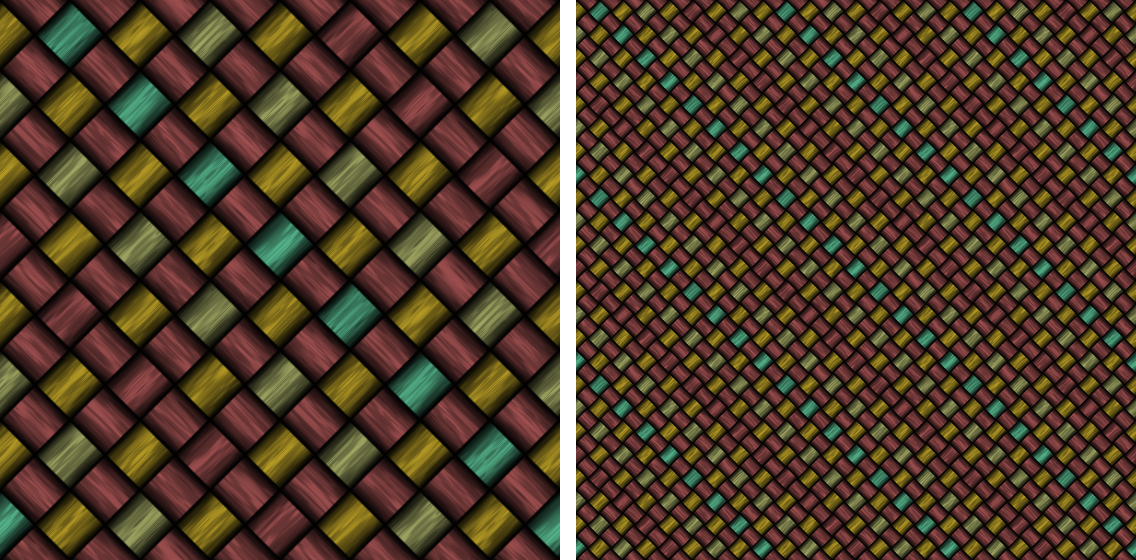
Left: one tile. Right: repeated 3 by 3.
Write a WebGL 1 fragment shader that draws this pattern.

```glsl
precision highp float;
uniform vec2 u_resolution;

#define REPEATS 8.0
#define GROUND vec3(0.60, 0.30, 0.30)
#define GOLD vec3(0.68, 0.58, 0.14)
#define OLIVE vec3(0.62, 0.64, 0.38)
#define TEAL vec3(0.33, 0.70, 0.54)
#define EDGE_WIDTH 0.05
#define END_FALLOFF 1.1
#define BROAD_GRAIN vec2(16.0, 2.0)
#define FINE_GRAIN vec2(32.0, 2.0)

const float PI = 3.14159265;

float hash(vec2 p) {
  return fract(sin(dot(p, vec2(12.9898, 78.233))) * 43758.5453);
}

// Value noise that wraps after the given whole period
float wrappedNoise(vec2 p, vec2 period, float seed) {
  vec2 i = floor(p);
  vec2 f = fract(p);
  f = f * f * (3.0 - 2.0 * f);
  vec2 lo = mod(i, period);
  vec2 hi = mod(i + 1.0, period);
  float bottom = mix(hash(lo + seed), hash(vec2(hi.x, lo.y) + seed), f.x);
  float top = mix(hash(vec2(lo.x, hi.y) + seed), hash(hi + seed), f.x);
  return mix(bottom, top, f.y);
}

// Stretched fibres: broad tone, fine streaks and thin dark splits
float fibres(vec2 p, float seed) {
  float broad = wrappedNoise(p * BROAD_GRAIN, REPEATS * BROAD_GRAIN, seed);
  float fine = wrappedNoise(p * FINE_GRAIN, REPEATS * FINE_GRAIN, seed + 17.0);
  float streak = smoothstep(0.35, 0.65, mix(broad, fine, 0.5));
  float split = smoothstep(0.76, 0.92, fine);
  return 0.64 + 0.20 * streak + 0.20 * broad - 0.20 * split;
}

// Colour order of the crossing strands
vec3 strandColour(float index) {
  float k = mod(index, 8.0);
  if (mod(k, 2.0) > 0.5) return GOLD;
  if (k < 0.5) return TEAL;
  if (abs(k - 4.0) < 0.5) return GROUND;
  return OLIVE;
}

void main() {
  vec2 p = gl_FragCoord.xy / u_resolution * REPEATS;
  vec2 diagonal = vec2(p.x + p.y, p.x - p.y);
  vec2 cell = floor(diagonal);

  // Plain weave: alternate cells show the crossing strand on top
  bool crossing = mod(cell.x + cell.y, 2.0) > 0.5;
  vec2 strand = crossing ? diagonal.yx : diagonal;
  vec3 colour = crossing ? strandColour(cell.x) : GROUND;
  float grain = fibres(strand, crossing ? 41.0 : 5.0);

  // Rounded along the strand, with a narrow dark edge on each side
  vec2 local = fract(strand);
  float bend = pow(max(sin(PI * local.x), 0.0), END_FALLOFF);
  float side = smoothstep(0.0, EDGE_WIDTH, 0.5 - abs(local.y - 0.5));
  gl_FragColor = vec4(colour * grain * bend * side, 1.0);
}
```
